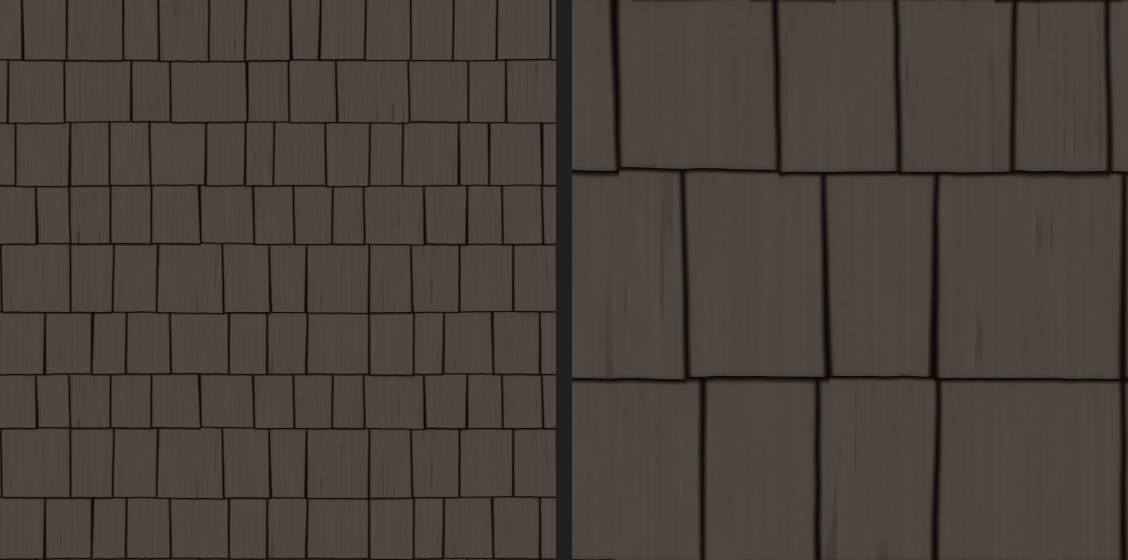
Left: the whole. Right: its middle third, enlarged.
This texture is drawn by a Shadertoy shader. Its source:

```glsl
// Dark brown wooden shake wall: nine uneven courses of split shingles with tapered joints.

const vec3 FACE_COLOR = vec3(0.311, 0.274, 0.244);
const vec3 GAP_COLOR = vec3(0.060, 0.038, 0.028);
const int COURSES = 9;
const int UNIQUE_COURSES = 6;         // the last three courses repeat the three above them
// Course edges measured down from the top, with one hidden course below the canvas
const float EDGE[11] = float[](-0.02, 0.107, 0.218, 0.331, 0.435, 0.557,
                               0.668, 0.764, 0.888, 0.9975, 1.1);
const float COUNT[6] = float[](13.0, 10.0, 13.0, 13.0, 11.0, 12.0);
const float PHASE[6] = float[](0.68, 0.22, 0.59, 0.72, 0.22, 0.76);
const float WIDTH_JITTER = 0.46;      // joint shift, in shingle widths
const float JOINT_LEAN = 0.006;
const float GAP_HALF_WIDTH = 0.0;
const float GAP_TAPER = 0.0015;
const float EDGE_SOFTNESS = 0.0033;
const float BUTT_DROP = 0.0028;       // uneven lower ends
const float BUTT_TILT = 0.014;
const float SHADOW_DEPTH = 0.0045;
const float TONE_VARIATION = 0.02;
const float GRAIN_STRENGTH = 0.09;
const float SPECKLE_STRENGTH = 0.035;
const float CRACK_STRENGTH = 0.24;

float hash(vec2 p) {
    return fract(sin(dot(p, vec2(127.1, 311.7))) * 43758.5453);
}

float noise(vec2 p) {
    vec2 i = floor(p), f = fract(p);
    f = f * f * (3.0 - 2.0 * f);
    return mix(mix(hash(i), hash(i + vec2(1, 0)), f.x),
               mix(hash(i + vec2(0, 1)), hash(i + vec2(1, 1)), f.x), f.y);
}

// Vertical fibres, fine speckle, faint weathering and a few thin cracks
float woodTone(vec2 p, vec2 id) {
    vec2 q = p + 7.0 * vec2(hash(id + 3.1), hash(id + 5.7));
    float fibre = 0.7 * noise(q * vec2(360.0, 12.0)) + 0.3 * noise(q * vec2(190.0, 26.0));
    float speckle = noise(q * vec2(300.0, 220.0) + 4.0);
    float weather = noise(q * vec2(30.0, 20.0));
    float crack = smoothstep(0.78, 0.97, noise(q * vec2(330.0, 16.0) + 9.0));
    float cracked = smoothstep(0.4, 1.0, hash(id + 8.3));
    float tone = 1.0 + TONE_VARIATION * (hash(id + 1.9) - 0.5);
    tone += GRAIN_STRENGTH * (fibre - 0.5) + SPECKLE_STRENGTH * (speckle - 0.5);
    tone += 0.02 * (weather - 0.5);
    return tone - CRACK_STRENGTH * crack * (0.12 + cracked * weather);
}

// Paints one course over the one below it
vec3 paintCourse(vec3 below, vec2 p, int course, float pixel) {
    int kind = course < UNIQUE_COURSES ? course : 3 + course % 3;
    float seed = float(kind) * 17.0 + 2.0;
    float n = COUNT[kind];
    float t = (p.y - EDGE[course]) / (EDGE[course + 1] - EDGE[course]);

    // Nearest joint on each side, and distance to the closest gap
    float cell = floor(p.x * n - PHASE[kind]);
    float left = 1.0, right = 1.0, gap = 1.0;
    vec2 id = vec2(0.0, seed);
    for (int k = -1; k <= 2; k++) {
        float joint = cell + float(k);
        vec2 jointId = vec2(mod(joint, n), seed);
        float shift = WIDTH_JITTER * (hash(jointId) - 0.5);
        float lean = JOINT_LEAN * (hash(jointId + 0.37) - 0.5);
        float x = (joint + PHASE[kind] + shift) / n + lean * (t - 0.5);
        x += 0.0006 * (noise(vec2(joint * 5.0 + seed, t * 5.0)) - 0.5);
        float d = p.x - x;
        float taper = hash(jointId + 0.71) < 0.7 ? t : 1.0 - t;
        float wedge = hash(jointId + 0.53);
        float halfWidth = GAP_HALF_WIDTH
            + GAP_TAPER * wedge * wedge * clamp(taper, 0.0, 1.0);
        gap = min(gap, abs(d) - halfWidth);
        if (d >= 0.0 && d < left) { left = d; id = jointId; }
        if (d < 0.0) right = min(right, -d);
    }

    // Lower end of this shingle
    float butt = EDGE[course + 1] + BUTT_DROP * (hash(id + 2.3) - 0.5);
    butt += BUTT_TILT * (hash(id + 4.1) - 0.5) * (left - right);
    butt += 0.0008 * (noise(vec2(p.x * 90.0, seed)) - 0.5);
    float rise = butt - p.y;

    // Face, dark joints and a slightly worn lower rim
    float soft = EDGE_SOFTNESS + 0.5 * pixel;
    vec3 face = FACE_COLOR * woodTone(vec2(p.x, p.y - EDGE[course]), id);
    face *= 1.0 - 0.06 * exp(-max(gap, 0.0) / 0.003);
    face *= 1.0 - 0.12 * (1.0 - smoothstep(0.0, 0.003, rise));
    face = mix(GAP_COLOR, face, smoothstep(-0.0007, soft, gap));

    // Contact shadow cast on the course below
    float depth = SHADOW_DEPTH * mix(0.7, 1.2, hash(id + 6.5));
    float lit = smoothstep(0.0001, depth + 0.5 * pixel, -rise);
    below = mix(GAP_COLOR, below, lit);
    below *= 1.0 - 0.06 * exp(-max(-rise, 0.0) / 0.005);
    return mix(below, face, smoothstep(-pixel, pixel, rise));
}

void mainImage(out vec4 fragColor, in vec2 fragCoord) {
    vec2 p = fragCoord / iResolution.xy;
    p.y = 1.0 - p.y;
    float pixel = 0.6 / iResolution.y;
    vec3 color = GAP_COLOR;

    // Courses overlap upward, so draw from the bottom
    for (int course = COURSES; course >= 0; course--) {
        if (p.y > EDGE[course] - 0.02 && p.y < EDGE[course + 1] + 0.04)
            color = paintCourse(color, p, course, pixel);
    }
    fragColor = vec4(color, 1.0);
}
```
